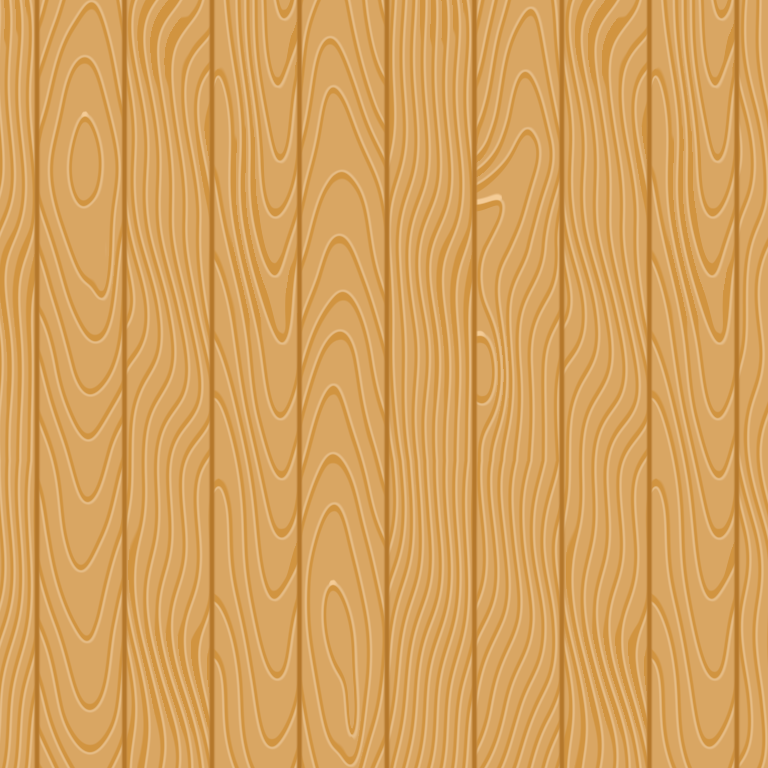
Give the GLSL for this texture, as a WebGL 1 fragment shader.

```glsl
precision highp float;
uniform vec2 u_resolution;

const float PLANK = 0.1139;

float hash(vec2 p) {
  return fract(sin(dot(p, vec2(127.1, 311.7))) * 43758.5453);
}

float noise(vec2 p) {
  vec2 i = floor(p), f = fract(p);
  f = f * f * (3.0 - 2.0 * f);
  return mix(mix(hash(i), hash(i + vec2(1, 0)), f.x),
             mix(hash(i + vec2(0, 1)), hash(i + vec2(1, 1)), f.x), f.y);
}

float blob(vec2 p, vec2 center, vec2 radius) {
  vec2 q = (p - center) / radius;
  return exp(-dot(q, q));
}

// Nested arches above and valleys below a heart at the given center
float cathedral(vec2 p, vec2 center, float rings, float steepness) {
  float bend = 0.05 * sin(11.0 * p.y + 9.0 * center.x) + 0.03 * sin(27.0 * p.y + 3.0 * p.x);
  float along = length(vec2(p.y - center.y, 0.05));
  return rings * along + steepness * (1.0 - cos(4.2 * (p.x + bend - center.x)));
}

// Long wavering lines that bunch up and spread out
float straightGrain(vec2 p, float seed, float lines, float sway, float lean) {
  float bend = sin(10.0 * p.y + 1.6 * p.x + 2.3 * seed)
             + 0.45 * sin(25.0 * p.y + 3.5 * p.x + 4.0 * seed);
  return lines * (p.x + sway * bend + lean * max(0.4 - p.y, 0.0));
}

// Growth rings; p.x runs 0..1 across the plank, p.y up the canvas
float grain(vec2 p, float id) {
  float kind = mod(id, 5.0);
  float rough = 0.7 * (noise(vec2(2.0 * p.x, 9.0 * p.y) + 7.3 * kind) - 0.5);
  if (id == 1.0 || id == 4.0) {
    vec2 heart = id == 1.0 ? vec2(0.58, 0.79) : vec2(0.42, 0.18);
    float tail = blob(p, heart + vec2(0.2, -0.13), vec2(0.11, 0.06));
    return cathedral(p, heart, 13.0, 1.35) - 1.1 * tail
         + rough * smoothstep(0.08, 0.2, abs(p.y - heart.y));
  }
  if (kind == 3.0) {
    return cathedral(p, vec2(0.76, 1.05), 12.0, 1.3 + 1.5 * p.y) + rough;
  }
  if (id == 6.0) {
    float f = straightGrain(p, 1.0, 6.5, 0.14, 1.5)
            - 2.2 * blob(p, vec2(0.18, 0.52), vec2(0.2, 0.075));
    float arches = cathedral(p, vec2(0.6, 0.68), 12.0, 1.8);
    return mix(f, arches, smoothstep(0.68, 0.82, p.y)) + rough;
  }
  if (kind == 0.0) {
    return straightGrain(p, 0.6, 8.0, 0.09, 0.9) + rough;
  }
  return straightGrain(p, kind, 6.5, 0.16, 0.0) + rough;
}

void main() {
  vec2 uv = gl_FragCoord.xy / u_resolution;
  float soft = 1.1 / min(u_resolution.x, u_resolution.y);
  float across = (uv.x - 0.0482) / PLANK + 1.0;
  float id = floor(across);
  vec2 p = vec2(fract(across), uv.y);

  // Distance to the nearest ring, positive on its outer side
  float f = grain(p, id);
  vec2 slope = vec2((grain(p + vec2(0.01, 0.0), id) - f) / (0.01 * PLANK),
                    (grain(p + vec2(0.0, 0.001), id) - f) / 0.001);
  float steep = max(length(slope), 8.0);
  float d = (f - floor(f + 0.5)) / steep;
  float crown = abs(slope.y) / steep;

  // Dark band inside each ring, widest at crowns and in patches
  float patchy = noise(vec2(1.7 * p.x, 6.0 * p.y) + 3.1 * mod(id, 5.0));
  float width = 0.0042 + 0.007 * crown * crown * (0.4 + patchy)
              + 0.008 * smoothstep(0.7, 0.9, patchy);
  float dark = smoothstep(-width - soft, -width + soft, d) * (1.0 - smoothstep(-soft, soft, d));

  // Pale rim outside each ring, heavier over the tip of a knot
  float tip = step(f, 1.5) * smoothstep(0.6, 1.0, slope.y / steep);
  float rimHalf = 0.0014 + 0.0016 * tip;
  float rim = 1.0 - smoothstep(rimHalf - soft, rimHalf + soft, abs(d - rimHalf));

  vec3 color = vec3(0.85, 0.65, 0.39);
  color = mix(color, vec3(0.82, 0.58, 0.25), dark);
  color = mix(color, vec3(0.9, 0.74, 0.53) + 0.06 * tip, rim);

  // Seams between planks
  float edge = min(p.x, 1.0 - p.x) * PLANK;
  color = mix(color, vec3(0.77, 0.55, 0.27), 0.6 * (1.0 - smoothstep(0.0025, 0.0055, edge)));
  color = mix(color, vec3(0.71, 0.47, 0.17), 1.0 - smoothstep(0.0026 - soft, 0.0026 + soft, edge));
  gl_FragColor = vec4(color, 1.0);
}
```
